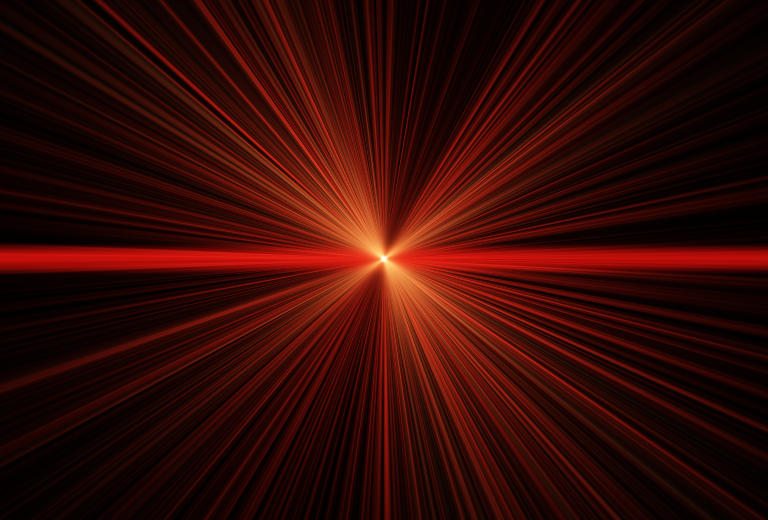
Give the GLSL for this background, as a Shadertoy shader.

```glsl
// Red and gold light rays bursting from a white-hot core across a glowing horizontal beam.

const float TAU = 6.283185;
const vec2 CENTRE = vec2(0.5, 0.502);
const vec3 RED = vec3(1.0, 0.10, 0.055);
const vec3 GOLD = vec3(1.0, 0.46, 0.19);
const vec3 BEAM_RED = vec3(0.80, 0.03, 0.02);
const vec3 CORE = vec3(1.0, 0.50, 0.17);

float hash(float n) {
    return fract(sin(n * 12.9898) * 43758.5453);
}

// Smooth noise around a full turn, split into a whole number of cells
float ringNoise(float turn, float cells, float seed) {
    float x = turn * cells;
    float cell = floor(x);
    float a = hash(mod(cell, cells) + seed);
    float b = hash(mod(cell + 1.0, cells) + seed);
    return mix(a, b, smoothstep(0.0, 1.0, x - cell));
}

// Soft angular lobe, with its direction and width in degrees
float lobe(float angle, float direction, float width) {
    float w = radians(width);
    return exp((cos(angle - radians(direction)) - 1.0) / (w * w));
}

// Layered streaks; cells finer than a pixel fade to their mean
float streaks(float turn, float radius, float pixel, float seed) {
    float sum = 0.0;
    float cells = 270.0;
    float weight = 0.8;
    for (int i = 0; i < 4; i++) {
        float cellWidth = radius * TAU / cells;
        float visible = smoothstep(0.3, 1.2, cellWidth / pixel);
        sum += weight * mix(0.5, ringNoise(turn, cells, seed), visible);
        cells = floor(cells * 1.55);
        weight += 0.14;
        seed += 37.0;
    }
    return pow(sum * 0.41, 2.8);
}

// Sectors where the rays turn golden
float goldSectors(float angle) {
    return 0.70 * lobe(angle, 114.0, 15.0)
         + 0.90 * lobe(angle, 142.0, 14.0)
         + 0.70 * lobe(angle, 36.0, 12.0)
         + 0.95 * lobe(angle, -38.0, 13.0)
         + 0.80 * lobe(angle, -67.0, 13.0)
         + 0.60 * lobe(angle, 213.0, 10.0);
}

// Overall strength of the red rays, dimmed in the dark wedges
float redSectors(float angle) {
    float dim = 0.55 * lobe(angle, 72.0, 14.0)
              + 0.40 * lobe(angle, 250.0, 14.0)
              + 0.35 * lobe(angle, 8.0, 7.0)
              + 0.35 * lobe(angle, 189.0, 7.0);
    return 0.85 * (1.0 - min(dim, 0.85));
}

// Horizontal beam with a hot middle line and soft edges
float beam(vec2 p) {
    float d = abs(p.y);
    float body = 1.0 - smoothstep(0.006, 0.032, d);
    float hot = exp(-d * d / 0.0002);
    return body * (0.60 + 0.40 * hot);
}

void mainImage(out vec4 fragColor, in vec2 fragCoord) {
    float pixel = 1.0 / iResolution.y;
    vec2 p = (fragCoord - CENTRE * iResolution.xy) * pixel;
    float radius = length(p) + 0.0001;
    float angle = atan(p.y, p.x);
    float turn = angle / TAU + 0.5;

    // Rays, each with its own reach
    float reach = mix(2.6, 4.8, ringNoise(turn, 300.0, 11.0));
    float falloff = exp(-radius * reach);
    float gold = goldSectors(angle);
    float redRays = streaks(turn, radius, pixel, 3.0);
    float goldRays = streaks(turn, radius, pixel, 211.0);
    vec3 light = RED * redRays * falloff * (redSectors(angle) + 0.36 * gold);
    light += GOLD * goldRays * falloff * gold * (0.32 + 0.9 * exp(-radius * 8.0));

    // Red haze and golden flare around the centre
    light += RED * 0.65 * exp(-radius * 9.0) * (0.30 + redRays) * redSectors(angle);
    light += CORE * exp(-radius * 19.0) * (0.05 + 1.6 * gold) * (0.3 + 1.2 * goldRays);

    // Beam and white-hot core
    light += BEAM_RED * 1.30 * beam(p) * (0.9 + 0.2 * redRays);
    light += CORE * 2.2 * exp(-radius * 85.0);
    light += vec3(4.0, 3.6, 2.6) * exp(-radius * radius / 0.00002);

    fragColor = vec4(1.0 - exp(-1.25 * light), 1.0);
}
```
